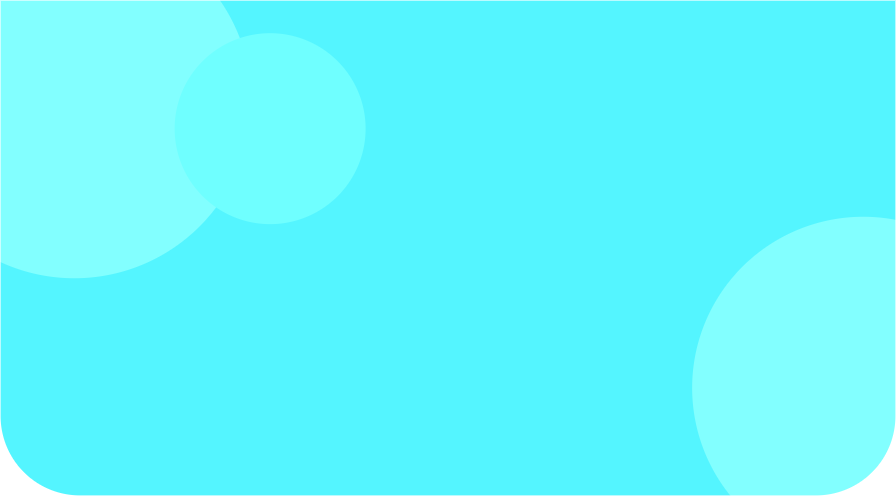
A Shadertoy shader for this background:

```glsl
// Cyan card with rounded lower corners and three pale overlapping discs.

const vec3 WHITE = vec3(1.0);
const vec3 CYAN  = vec3(0.33, 0.96, 1.0);
const vec3 PALE  = vec3(0.51, 1.0, 1.0);
const vec3 AQUA  = vec3(0.435, 1.0, 1.0);

// Signed distance to a disc.
float discDistance(vec2 p, vec2 center, float radius) {
    return length(p - center) - radius;
}

// Signed distance to a box with rounded corners.
float roundedBoxDistance(vec2 p, vec2 halfSize, float radius) {
    vec2 q = abs(p) - halfSize + radius;
    return length(max(q, 0.0)) + min(max(q.x, q.y), 0.0) - radius;
}

// Smooth coverage of a shape, one pixel wide at its edge.
float coverage(float dist, float pixel) {
    return clamp(0.5 - dist / pixel, 0.0, 1.0);
}

// Lay a flat disc over a colour.
vec3 paintDisc(vec3 base, vec3 tint, vec2 p, vec2 center, float radius, float pixel) {
    return mix(base, tint, coverage(discDistance(p, center, radius), pixel));
}

void mainImage(out vec4 fragColor, in vec2 fragCoord) {
    // Canvas height is one unit; the origin is at the lower left.
    float pixel = 1.0 / iResolution.y;
    float aspect = iResolution.x * pixel;
    vec2 p = fragCoord * pixel;

    // Discs, from back to front
    vec3 color = CYAN;
    color = paintDisc(color, PALE, p, vec2(0.150, 0.796), 0.357, pixel);
    color = paintDisc(color, AQUA, p, vec2(0.5446, 0.7406), 0.1925, pixel);
    color = paintDisc(color, PALE, p, vec2(aspect - 0.066, 0.218), 0.345, pixel);

    // Card outline: only the lower corners are round
    float inset = 0.0012;
    float cornerRadius = p.y < 0.5 ? 0.16 : 0.0;
    vec2 halfCanvas = 0.5 * vec2(aspect, 1.0);
    float card = roundedBoxDistance(p - halfCanvas, halfCanvas - inset, cornerRadius);
    color = mix(WHITE, color, coverage(card, pixel));

    fragColor = vec4(color, 1.0);
}
```
